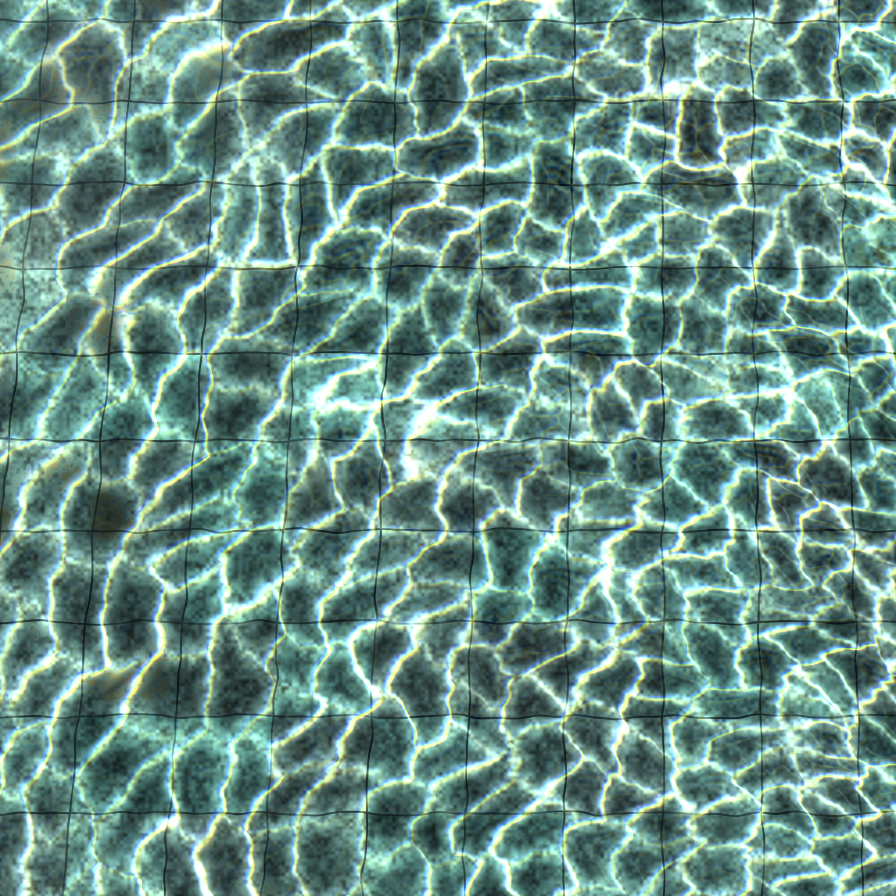
A Shadertoy shader for this texture:

```glsl
// Sunlit water over a tiled stone floor. Stretched cellular noise, bent around a
// far centre, gives the net of light; sampling it at a shifted place per colour
// channel splits the light into blue and yellow fringes.

const vec2  FLOW_CENTRE = vec2(1.6, -0.1);    // ridges curve around this point
const vec2  DISPERSION  = vec2(0.0027, -0.0025);
const float JITTER      = 0.88;
const float CORE_WIDTH  = 0.21;
const float JOINT_WIDTH = 0.0011;
const vec3  STONE       = vec3(0.325, 0.462, 0.420);
const vec3  TEAL_TINT   = vec3(0.93, 1.05, 1.04);
const vec3  GREY_TINT   = vec3(1.04, 0.97, 0.98);
const vec3  HOLLOW_TINT = vec3(0.94, 1.00, 1.07);
const vec3  SUNLIGHT    = vec3(0.66, 0.70, 0.61);
const vec3  JOINT       = vec3(0.06, 0.11, 0.11);
const vec3  RUST        = vec3(0.27, 0.23, 0.11);

vec2 hash2(vec2 p) {
    vec3 h = fract(p.xyx * vec3(0.1031, 0.1030, 0.0973));
    h += dot(h, h.yzx + 33.33);
    return fract((h.xx + h.yz) * h.zy);
}

float valueNoise(vec2 p) {
    vec2 i = floor(p), f = fract(p);
    f = f * f * (3.0 - 2.0 * f);
    float low  = mix(hash2(i).x, hash2(i + vec2(1, 0)).x, f.x);
    float high = mix(hash2(i + vec2(0, 1)).x, hash2(i + vec2(1, 1)).x, f.x);
    return mix(low, high, f.y);
}

// Slow patchiness in 0..1 from layered sines
float patches(vec2 p) {
    float s = sin(p.x + 1.7 * sin(p.y * 0.7)) + sin(p.y * 1.3 + 1.4 * sin(p.x * 0.8 + 2.0));
    return 0.5 + 0.25 * s;
}

// x: distance to nearest seed, y: gap to the second, z: how far the edge runs with the flow
vec3 cells(vec2 q) {
    vec2 id = floor(q), f = fract(q), a = vec2(9.0), b = vec2(8.0);
    float d1 = 9.0, d2 = 9.0;
    for (int j = -1; j <= 1; j++)
    for (int i = -1; i <= 1; i++) {
        vec2 cell = vec2(i, j);
        vec2 s = cell + 0.5 + JITTER * (hash2(id + cell + 40.0) - 0.5) - f;
        float d = length(s);
        if (d < d1) { d2 = d1; b = a; d1 = d; a = s; }
        else if (d < d2) { d2 = d; b = s; }
    }
    return vec3(d1, d2 - d1, abs(normalize(b - a).x));
}

// Bent coordinates: x across the ridges, y along them, denser to the upper right
vec2 flow(vec2 p) {
    vec2 d = p - FLOW_CENTRE;
    float r = length(d), t = atan(d.y, -d.x);
    vec2 q = vec2(r * (16.5 + 1.5 * t), 14.5 * t + 5.0 * t * t);
    q += 0.20 * sin(q.yx * vec2(2.1, 1.7) + vec2(0.0, 1.3));
    q += 0.07 * sin(q.yx * vec2(6.3, 5.1) + 2.0);
    return q + 0.025 * sin(q.yx * vec2(17.0, 15.0) + q * 5.0);
}

float caustic(vec2 p, float choppy) {
    vec2 q = flow(p);
    vec3 c = cells(q);
    float width = CORE_WIDTH * (0.6 + 0.8 * patches(q * 1.9));
    float core = smoothstep(width, 0.0, c.y);
    float crossing = mix(0.30, 0.65, choppy);
    float ridge = mix(crossing, 1.0, smoothstep(0.15, 0.8, c.z)) * (0.4 + 0.75 * patches(q * 1.3 + 5.0));
    float light = ridge * (0.95 * core * core + 0.17 * exp(-5.0 * c.y));

    // Finer crossing net
    vec3 n = cells(q * vec2(1.45, 1.6) + 17.3);
    float thread = smoothstep(0.17, 0.0, n.y) * patches(q * 1.1 + 9.0);
    light += mix(0.08, 0.28, choppy) * thread;
    return light / (1.0 + 0.2 * light);
}

// Stone floor: tinted tiles, grain, rust and joints
vec3 stoneFloor(vec2 p, float grain) {
    vec2 wobble = 0.0013 * sin(p.yx * vec2(61.0, 53.0) + 3.0 * sin(p * 23.0));
    vec2 w = p + wobble + 0.004 * (valueNoise(p * 45.0) - 0.5);
    float converge = 8.95 * (1.0 + 0.14 * w.y);
    vec2 tile = vec2((w.x - 0.74) * converge, w.y * (8.9 + 1.2 * w.y) + 0.17);
    vec2 tone = hash2(floor(tile) + 71.0);
    vec3 col = STONE * mix(GREY_TINT, TEAL_TINT, tone.x) * mix(0.88, 1.12, tone.y);
    col *= 0.25 + 1.5 * grain;

    float rust = smoothstep(0.82, 0.98, valueNoise(p * 17.0 + 3.0) + 0.5 * (grain - 0.5));
    col = mix(col, RUST * (0.5 + grain), 0.6 * rust * (1.0 - smoothstep(0.1, 0.5, p.x)));

    vec2 gap = abs(fract(tile + 0.5) - 0.5) / vec2(converge, 8.9 + 2.4 * w.y);
    vec2 line = 1.0 - smoothstep(vec2(0.3 * JOINT_WIDTH), vec2(1.7 * JOINT_WIDTH), gap);
    float wear = 0.45 + 0.5 * valueNoise(p * 30.0);
    return mix(col, JOINT, max(line.x, line.y) * wear);
}

void mainImage(out vec4 fragColor, in vec2 fragCoord) {
    vec2 p = fragCoord / iResolution.y;
    float grain = 0.42 * valueNoise(p * 250.0) + 0.35 * valueNoise(p * 130.0 + 7.0) + 0.23 * valueNoise(p * 60.0);
    float choppy = smoothstep(0.5, 1.6, p.x + p.y);
    vec3 c = cells(flow(p));

    // Shaded hollows inside the cells
    float hollow = smoothstep(0.04, 0.62, c.y + 0.25 * (grain - 0.5));
    float shade = mix(1.32, 0.62, hollow) * (0.88 + 0.24 * patches(p * 31.0));
    vec3 col = stoneFloor(p, grain) * shade * mix(vec3(1.0), HOLLOW_TINT, hollow);

    // Faint lens ripples, split by colour
    float rippleMask = smoothstep(0.5, 0.9, patches(p * 43.0 + 4.0)) * (0.3 + 0.7 * choppy);
    float ripplePhase = c.x * 20.0 + p.y * 330.0 + 3.0 * sin(p.x * 60.0);
    col += 0.06 * rippleMask * sin(ripplePhase + vec3(0.0, 0.5, 1.6));

    // Sunlight, one sample per channel
    vec3 light = vec3(caustic(p - 0.25 * DISPERSION, choppy), caustic(p, choppy),
                      caustic(p + 0.9 * DISPERSION, choppy));
    col += SUNLIGHT * light * (0.7 + 0.6 * grain);

    // Pale sky haze in the upper left
    float haze = smoothstep(0.55, 0.0, length(p - vec2(0.0, 1.0)));
    col = mix(col, vec3(0.50, 0.59, 0.58), 0.22 * haze);
    fragColor = vec4(clamp(col, 0.0, 1.0), 1.0);
}
```
